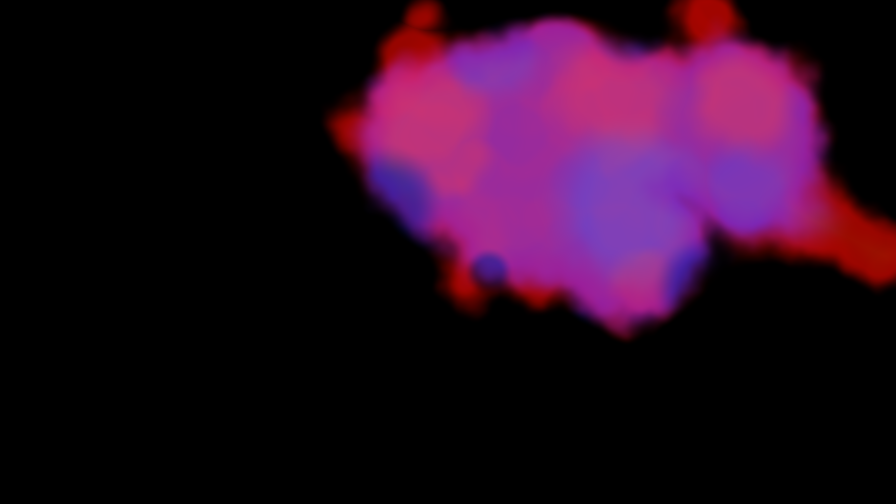
A WebGL 2 fragment shader for this background:

```glsl
#version 300 es
precision highp float;
// A lumpy, glowing cloud of magenta and violet on black.
// Two soft layers, red and blue, share a body of merged discs but have
// slightly different billowing edges, so the rims split into pure colours.
uniform vec2 u_resolution;
out vec4 outColor;

vec2 hash2(vec2 p) {
    vec3 q = fract(vec3(p.xyx) * vec3(0.1031, 0.1030, 0.0973));
    q += dot(q, q.yzx + 33.33);
    return fract((q.xx + q.yz) * q.zy);
}

// Scattered cells: x sums round lumps, y sums soft discs of random sign.
vec2 lumps(vec2 p) {
    vec2 cell = floor(p), total = vec2(0.0);
    for (int y = -1; y <= 1; y++)
        for (int x = -1; x <= 1; x++) {
            vec2 c = cell + vec2(x, y);
            float d = length(p - c - 0.15 - 0.7 * hash2(c + 40.0));
            total.x += exp(-7.0 * d * d);
            total.y += smoothstep(0.82, 0.58, d) * (hash2(c + 91.0).x - 0.5);
        }
    return total;
}

float billow(vec2 p) {
    return 0.65 * lumps(p * 8.0).x + 0.28 * lumps(p * 17.0 + 7.0).x
         + 0.07 * lumps(p * 35.0 + 3.0).x - 0.45;
}

float smoothMin(float a, float b, float k) {
    float h = max(k - abs(a - b), 0.0) / k;
    return min(a, b) - 0.25 * h * h * k;
}

float disc(vec2 p, float x, float y, float r) {
    return length(p - vec2(x, y)) - r;
}

float spot(vec2 p, float x, float y, float r) {
    return smoothstep(r, 0.45 * r, length(p - vec2(x, y)));
}

float body(vec2 p) {
    float d = disc(p, 0.891, 0.715, 0.200);
    d = smoothMin(d, disc(p, 1.088, 0.695, 0.278), 0.04);
    d = smoothMin(d, disc(p, 0.984, 0.520, 0.108), 0.04);
    d = smoothMin(d, disc(p, 1.250, 0.525, 0.176), 0.04);
    d = smoothMin(d, disc(p, 1.250, 0.745, 0.192), 0.04);
    d = smoothMin(d, disc(p, 1.490, 0.665, 0.160), 0.04);
    return smoothMin(d, disc(p, 1.448, 0.745, 0.198), 0.05);
}

// Tapered arm reaching the right border.
float arm(vec2 p) {
    vec2 a = vec2(1.54, 0.600), b = vec2(1.76, 0.490);
    float t = clamp(dot(p - a, b - a) / dot(b - a, b - a), 0.0, 1.0);
    return length(p - mix(a, b, t)) - mix(0.098, 0.068, t);
}

// Red wisps that stick out of the body.
float wisps(vec2 p) {
    float d = min(disc(p, 0.840, 0.965, 0.048), disc(p, 0.825, 0.890, 0.076));
    d = min(d, disc(p, 1.405, 0.955, 0.070));
    d = min(d, disc(p, 0.710, 0.750, 0.058));
    d = min(d, disc(p, 0.935, 0.450, 0.058));
    return min(d, disc(p, 1.055, 0.450, 0.062));
}

void main() {
    vec2 p = gl_FragCoord.xy / u_resolution.y;

    // Ragged edges: a common outline with small differences per layer
    float common_ = billow(p);
    float redLump = mix(common_, billow(p + vec2(3.1, 8.2)), 0.35);
    float blueLump = mix(common_, billow(p + vec2(5.3, 2.7)), 0.35);
    float core = body(p), tail = arm(p);
    float redDist = smoothMin(smoothMin(core, tail, 0.06), wisps(p), 0.05) - 0.045 * redLump;
    float blueDist = smoothMin(core, tail + 0.03, 0.04) - 0.045 * blueLump;

    // Coverage of each layer
    float red = smoothstep(0.012, -0.042, redDist);
    float blue = smoothstep(0.010, -0.055, blueDist);
    float inner = smoothstep(0.0, -0.10, max(redDist, blueDist));

    // The blue rims thin the red; the arm loses its blue
    float rim = max(spot(p, 0.76, 0.59, 0.13), spot(p, 1.40, 0.43, 0.11));
    rim = max(rim, max(spot(p, 0.97, 0.46, 0.05), spot(p, 1.25, 0.95, 0.09)));
    red *= 1.0 - 0.55 * rim;
    blue *= 1.0 - smoothstep(-0.02, 0.13, dot(p - vec2(1.58, 0.60), vec2(0.88, -0.48)));

    // Warm and violet patches with gently wavering borders
    vec2 q = p + 0.03 * vec2(redLump, blueLump);
    float warm = max(spot(q, 0.84, 0.77, 0.15), spot(q, 1.475, 0.80, 0.13));
    warm = max(warm, max(0.8 * spot(q, 0.90, 0.68, 0.09), 0.75 * spot(q, 1.23, 0.82, 0.16)));
    warm = max(warm, 0.6 * spot(q, 1.27, 0.44, 0.08));
    float violet = max(spot(q, 1.25, 0.595, 0.19), 0.55 * spot(q, 0.98, 0.89, 0.11));
    violet = max(violet, 0.5 * spot(q, 1.48, 0.62, 0.12));

    // Faint overlapping discs tint the inside
    float tint = lumps(q * 6.0 + 11.0).y + 0.6 * lumps(q * 12.0 + 23.0).y;
    vec3 color = vec3(0.0);
    color.r = red * (0.60 + 0.15 * warm - 0.13 * violet + 0.07 * tint);
    color.b = blue * (0.61 - 0.13 * warm + 0.13 * violet - 0.05 * tint);
    color.g = 0.02 * red + 0.07 * blue + inner * (0.08 + 0.03 * warm + 0.08 * violet);
    outColor = vec4(color, 1.0);
}
```
